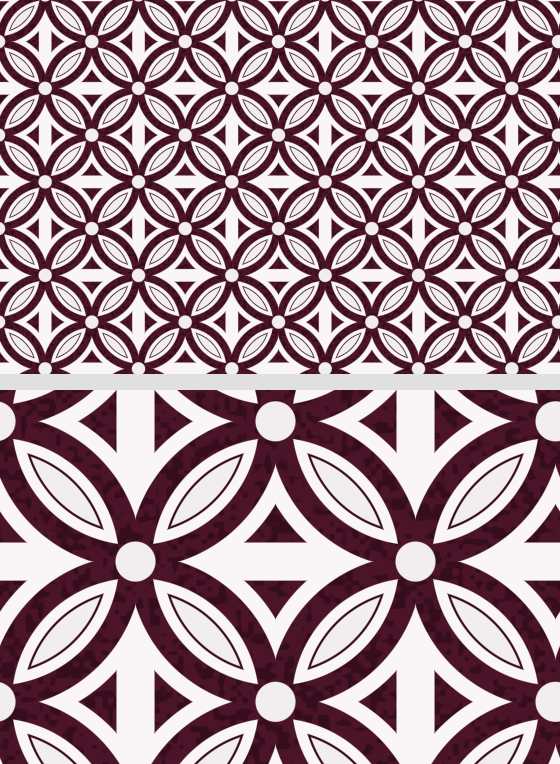
Top, the full canvas; bottom, a detail of the centre.
This pattern is drawn by a WebGL 1 fragment shader. Its source:

```glsl
precision highp float;

uniform vec2 u_resolution;

const vec2 REPEATS = vec2(6.0, 4.0);

float hash(vec2 p) {
  vec3 h = fract(vec3(p.xyx) * vec3(0.1031, 0.1030, 0.0973));
  h += dot(h, h.yzx + 33.33);
  return fract((h.x + h.y) * h.z);
}

// Value noise that wraps after "period" cells
float wrappedNoise(vec2 p, vec2 period) {
  vec2 i = floor(p);
  vec2 f = fract(p);
  vec2 a = mod(i, period);
  vec2 b = mod(i + 1.0, period);
  f = f * f * (3.0 - 2.0 * f);
  return mix(mix(hash(a), hash(vec2(b.x, a.y)), f.x),
             mix(hash(vec2(a.x, b.y)), hash(b), f.x), f.y);
}

// Coverage of the region where the distance d is negative
float fill(float d, float soft) {
  return 1.0 - smoothstep(-soft, soft, d);
}

void main() {
  vec2 uv = gl_FragCoord.xy / u_resolution;
  float soft = 0.8 * 2.0 * REPEATS.x / u_resolution.x;

  // Fold each repeat into one quadrant, with nodes at (0,0) and (1,1)
  vec2 cell = uv * REPEATS - vec2(0.984, 0.555);
  vec2 q = 2.0 * abs(cell - floor(cell + 0.5));

  // Nested petals are intersections of two discs on opposite corners
  float lens = max(length(q - vec2(1.0, 0.0)), length(q - vec2(0.0, 1.0)));
  float node = min(length(q), length(q - 1.0)) - 0.143;

  // Fine mottling of the wine ink
  vec2 grain = REPEATS * 48.0;
  float mottle = smoothstep(0.5, 0.75, wrappedNoise(uv * grain, grain));
  vec3 wine = mix(vec3(0.30, 0.08, 0.16), vec3(0.21, 0.05, 0.11), mottle);
  vec3 paper = vec3(0.98, 0.96, 0.97);
  vec3 pearl = vec3(0.95, 0.935, 0.94);

  // Petal bands
  float band = fill(max(lens - 1.047, 0.883 - lens), soft);
  vec3 color = mix(paper, wine, band);

  // Curved triangles, in facing pairs between the petals
  float triangle = max(1.162 - lens, max(q.x, q.y) - 0.864);
  color = mix(color, wine, fill(triangle, soft));

  // Inner leaf with a thin outline
  color = mix(color, pearl, fill(lens - 0.797, soft));
  color = mix(color, vec3(0.21, 0.05, 0.11), fill(abs(lens - 0.797) - 0.008, soft));

  // Round nodes where the petals meet
  color = mix(color, pearl, fill(node, soft));

  gl_FragColor = vec4(color, 1.0);
}
```
